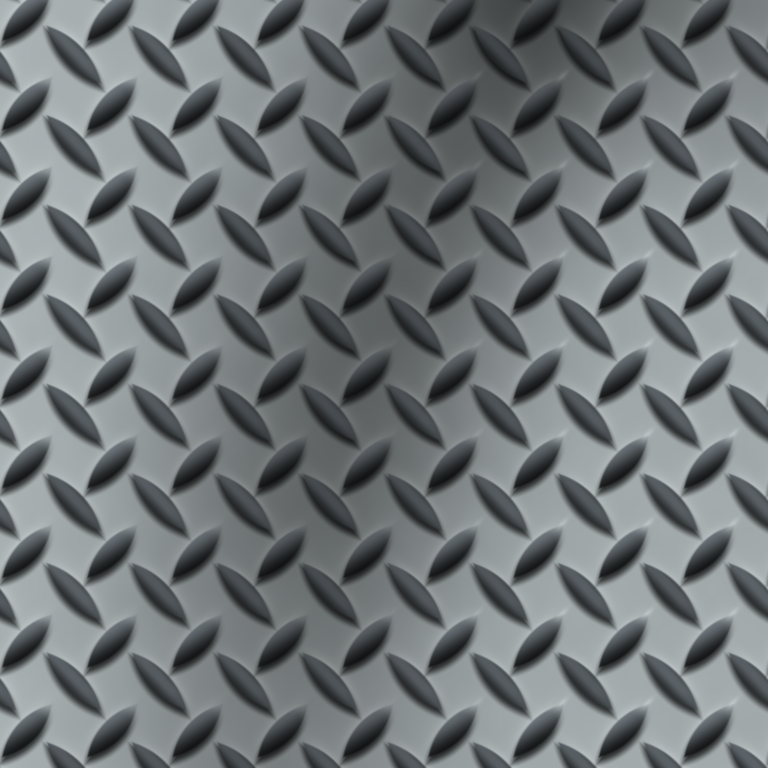
Give the GLSL for this texture, as a three.js fragment shader.

```glsl
// Steel tread plate: crossed lens-shaped lugs under a broad diagonal shade.
#define PITCH vec2(0.1110, 0.1166)
#define RISING_CENTER vec2(0.0355, 0.8650)
#define FALLING_CENTER vec2(0.0965, 0.9290)
#define RISING_SIZE vec2(0.0470, 0.0140)
#define FALLING_SIZE vec2(0.0505, 0.0132)
#define LUG_ANGLE 0.815
#define EDGE 0.0020
#define SHADOW_DROP 0.0065
#define STEEL_TINT vec3(0.955, 1.0, 1.012)
#define LUG_TINT vec3(0.93, 1.0, 1.05)
#define WEAR 0.012

varying vec2 vUv;

float hash(vec2 p) {
  return fract(sin(dot(p, vec2(41.3, 289.1))) * 4375.85);
}

// Distance to a pointed lens lying along x, given its half size
float lensDistance(vec2 p, vec2 halfSize) {
  float radius = dot(halfSize, halfSize) / (2.0 * halfSize.y);
  return length(vec2(p.x, abs(p.y) + radius - halfSize.y)) - radius;
}

// Plate brightness: curved dark band, dim upper right corner
float plateLight(vec2 uv) {
  float center = 0.37 + 0.12 * uv.y + 0.16 * uv.y * uv.y;
  float offset = uv.x - center;
  float width = offset < 0.0 ? 0.23 : 0.19;
  float band = exp(-offset * offset / (width * width));
  float light = 0.665 - mix(0.17, 0.28, smoothstep(0.0, 0.45, uv.y)) * band;
  light -= 0.16 * smoothstep(0.6, 1.05, uv.y) * smoothstep(0.5, 0.75, uv.x);
  return light + 0.03 * (1.0 - smoothstep(0.0, 0.3, uv.x));
}

// Faint uneven sheen from layered sines
float sheen(vec2 uv) {
  float sum = 0.0;
  float gain = 0.5;
  vec2 p = uv * 17.0;
  for (int i = 0; i < 4; i++) {
    sum += gain * sin(p.x + 1.7 * sin(p.y)) * sin(p.y + 1.3);
    p = mat2(1.6, 1.2, -1.2, 1.6) * p;
    gain *= 0.6;
  }
  return sum;
}

// One family of lugs; slope is +1 for rising and -1 for falling
vec3 addLugs(vec3 color, vec2 uv, vec2 center, vec2 size, float slope, float light) {
  vec2 grid = (uv - center) / PITCH + 0.5;
  vec2 q = (fract(grid) - 0.5) * PITCH;
  float variation = hash(floor(grid) + slope * 7.0) - 0.5;
  vec2 axis = vec2(cos(LUG_ANGLE), slope * sin(LUG_ANGLE));
  vec2 p = vec2(dot(q, axis), dot(q, vec2(-axis.y, axis.x)));
  float d = lensDistance(p, size);
  vec2 s = p / size;
  float rising = step(0.0, slope);

  // Raised rim and soft shadow on the plate
  float rim = exp(-max(d, 0.0) / 0.0055) * smoothstep(-0.2, 1.2, s.y);
  color += 0.11 * rim * (1.0 + 0.3 * variation) * vec3(1.0, 0.98, 0.96);
  float shadowDistance = lensDistance(p + axis.yx * SHADOW_DROP, size);
  float shadow = 1.0 - smoothstep(-0.005, 0.008, shadowDistance);
  shadow *= mix(1.0, 1.0 - smoothstep(0.1, 1.0, s.x), rising);
  color *= 1.0 - 0.70 * shadow;

  // Lug face, dark along its lower side
  float fallingTone = mix(0.17, 0.345, smoothstep(-1.0, 0.2, s.y));
  fallingTone -= 0.05 * smoothstep(0.3, 1.0, s.x);
  fallingTone -= 0.06 * smoothstep(0.45, 0.95, s.y);
  float risingTone = mix(0.07, 0.43, smoothstep(-0.75, 0.75, 0.55 * s.y + 0.5 * s.x));
  float tone = mix(fallingTone, risingTone, rising);
  tone *= mix(1.0, light / 0.58, 0.45) * (1.0 + 0.10 * variation);
  float face = 1.0 - smoothstep(-EDGE, EDGE, d);
  face *= 1.0 - 0.75 * rising * smoothstep(0.4, 1.0, s.x);
  color = mix(color, tone * LUG_TINT, face);

  // Small glint past the upper end of rising lugs
  vec2 tip = (p - vec2(size.x, 0.002)) / vec2(0.010, 0.0035);
  color += 0.09 * rising * smoothstep(0.4, 0.8, uv.x) * exp(-dot(tip, tip));
  return color;
}

void main() {
  float light = plateLight(vUv);
  vec3 color = (light + WEAR * sheen(vUv)) * STEEL_TINT;
  color = addLugs(color, vUv, FALLING_CENTER, FALLING_SIZE, -1.0, light);
  color = addLugs(color, vUv, RISING_CENTER, RISING_SIZE, 1.0, light);
  gl_FragColor = vec4(clamp(color, 0.0, 1.0), 1.0);
}
```
